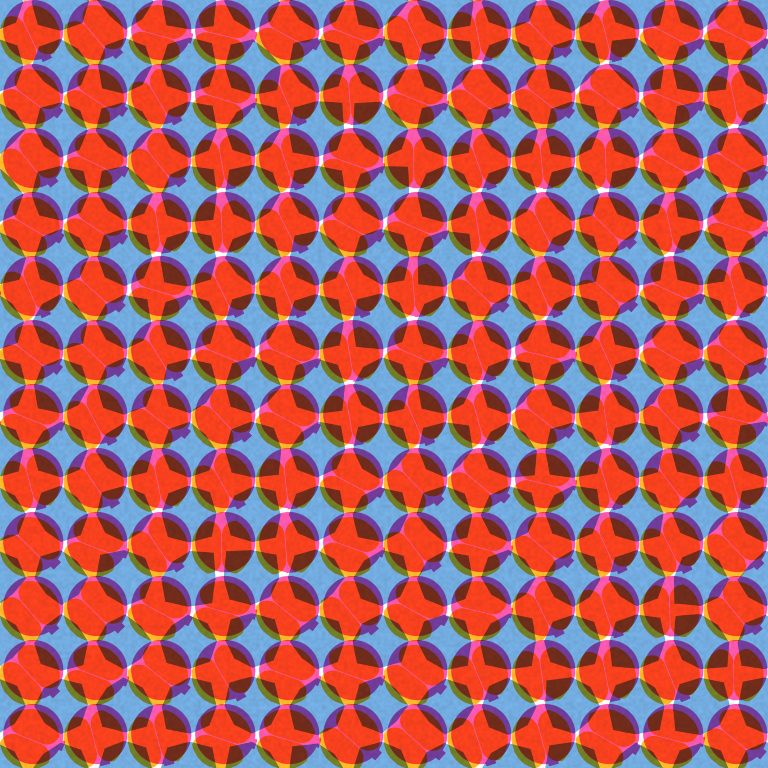
This pattern is drawn by a three.js fragment shader. Its source:

```glsl
// Grid of overprinted discs, paired lobes and notched sheets in three misregistered inks.
#define CELLS 12.0
#define DISC_RADIUS 0.47
#define NECK 0.065
#define MAX_TURN 1.35
#define GRAIN 0.07
#define PINK_SHIFT vec2(0.02, 0.03)
#define YELLOW_SHIFT vec2(-0.035, -0.05)
#define BLUE_SHIFT vec2(-0.05, -0.03)
#define PAPER vec3(0.995, 0.99, 0.985)
#define PINK_INK vec3(0.985, 0.35, 0.69)
#define YELLOW_INK vec3(0.99, 0.73, 0.17)
#define BLUE_INK vec3(0.45, 0.68, 0.89)

varying vec2 vUv;

float hash(vec2 p) {
  return fract(sin(dot(p, vec2(127.1, 311.7))) * 43758.55);
}

vec2 gradient(vec2 p) {
  float a = 6.2832 * hash(p);
  return vec2(cos(a), sin(a));
}

float gradientNoise(vec2 p) {
  vec2 i = floor(p), f = fract(p);
  vec2 u = f * f * (3.0 - 2.0 * f);
  vec2 e = vec2(1.0, 0.0);
  float low = mix(dot(gradient(i), f), dot(gradient(i + e), f - e), u.x);
  float high = mix(dot(gradient(i + e.yx), f - e.yx),
                   dot(gradient(i + 1.0), f - 1.0), u.x);
  return mix(low, high, u.y);
}

float roundBox(vec2 p, vec2 halfSize, float radius) {
  vec2 q = abs(p) - halfSize + radius;
  return length(max(q, 0.0)) + min(max(q.x, q.y), 0.0) - radius;
}

vec2 rotate(vec2 p, float a) {
  float c = cos(a), s = sin(a);
  return vec2(c * p.x + s * p.y, c * p.y - s * p.x);
}

float turn(vec2 id) {
  return MAX_TURN * pow(hash(id + 5.0), 1.2);
}

// Disc with a short tab at the lower end of the seam
float pinkShape(vec2 g) {
  vec2 id = floor(g), p = fract(g) - 0.5;
  float a = turn(id);
  float reach = DISC_RADIUS + 0.06 * sin(2.0 * a);
  vec2 q = rotate(p, a) + vec2(0.0, 0.5 * reach);
  float tab = roundBox(q, vec2(0.08, 0.5 * reach), 0.01);
  return min(length(p) - DISC_RADIUS, tab);
}

// Two lobes that almost meet along a seam, trimmed to a disc
float yellowShape(vec2 g) {
  vec2 id = floor(g), p = fract(g) - 0.5;
  vec2 q = rotate(p, turn(id));
  q.x = abs(q.x) - 0.235;
  float lobe = roundBox(q, vec2(0.23, 0.41), 0.215);
  return max(lobe, length(p) - DISC_RADIUS);
}

// Sheet pieces at the cell corners, each with a tip of random depth
float blueShape(vec2 g) {
  g += 0.05 * vec2(gradientNoise(g * 0.9 + 3.0), gradientNoise(g * 0.9 + 40.0));
  vec2 id = floor(g), p = fract(g) - 0.5;
  float h = hash(id * 2.0 + step(0.0, p) + 17.0);
  float tip = mix(0.08, 0.2, h) + 0.07 * sin(2.0 * turn(id));
  float far = max(abs(p.x), abs(p.y));
  float near = min(abs(p.x), abs(p.y));
  float slope = (tip - NECK) / (0.5 - tip);
  return (NECK + (0.5 - far) * slope - near) / sqrt(1.0 + slope * slope);
}

float coverage(float d, float px) {
  return 1.0 - smoothstep(-0.6 * px, 0.6 * px, d);
}

void main() {
  vec2 g = vUv * CELLS;
  float px = max(fwidth(g.x), 0.0001);

  // Multiply the inks over the paper
  vec3 color = PAPER;
  color *= mix(vec3(1.0), BLUE_INK, coverage(blueShape(g - BLUE_SHIFT), px));
  color *= mix(vec3(1.0), PINK_INK, coverage(pinkShape(g - PINK_SHIFT), px));
  color *= mix(vec3(1.0), YELLOW_INK, coverage(yellowShape(g - YELLOW_SHIFT), px));

  // Fine print grain
  float grain = gradientNoise(vUv * 210.0) + 0.6 * gradientNoise(vUv * 95.0 + 9.0);
  color *= 1.0 + GRAIN * grain;

  gl_FragColor = vec4(clamp(color, 0.0, 1.0), 1.0);
}
```
